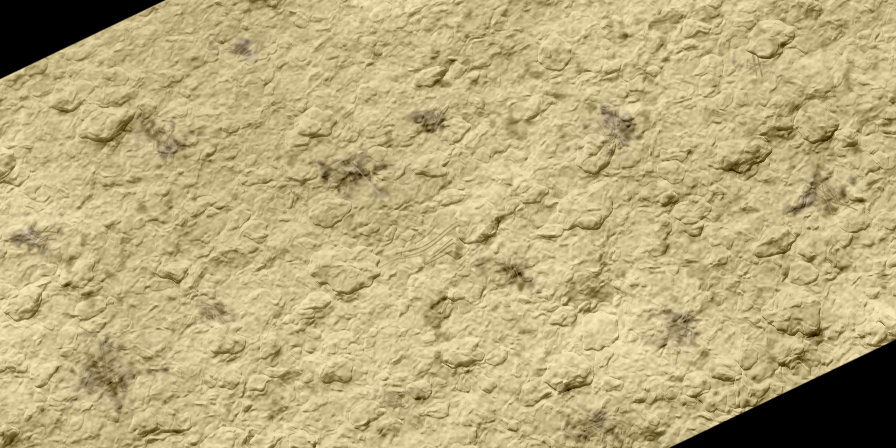
Give the GLSL for this texture, as a WebGL 2 fragment shader.

```glsl
#version 300 es
precision highp float;

uniform vec2 u_resolution;
out vec4 fragColor;

vec2 hash2(vec2 p) {
    vec3 a = fract(p.xyx * vec3(0.1031, 0.1030, 0.0973));
    a += dot(a, a.yzx + 33.33);
    return fract((a.xx + a.yz) * a.zy);
}

float noise(vec2 p) {
    vec2 i = floor(p), f = fract(p);
    f = f * f * (3.0 - 2.0 * f);
    float low = mix(hash2(i).x, hash2(i + vec2(1, 0)).x, f.x);
    float high = mix(hash2(i + vec2(0, 1)).x, hash2(i + vec2(1, 1)).x, f.x);
    return mix(low, high, f.y);
}

// Rounded lumps scattered on a jittered grid
float clods(vec2 p, float scale, float share) {
    vec2 q = p * scale, cell = floor(q);
    float h = 0.0;
    for (int y = -1; y <= 1; y++) {
        for (int x = -1; x <= 1; x++) {
            vec2 id = cell + vec2(x, y);
            vec2 size = hash2(id + 71.0 + scale);
            if (size.x > share) continue;
            float radius = mix(0.22, 0.5, size.y * size.y);
            vec2 d = (q - id - hash2(id + scale)) * vec2(0.88, 1.0);
            h = max(h, radius * sqrt(max(0.0, 1.0 - dot(d, d) / (radius * radius))));
        }
    }
    return 0.6 * h / scale;
}

float soilHeight(vec2 p) {
    vec2 bent = p + 0.026 * vec2(noise(p * 22.0), noise(p * 22.0 + 40.0));
    bent += 0.013 * vec2(noise(p * 60.0 + 9.0), noise(p * 60.0 + 80.0));
    float h = clods(bent, 8.0, 0.2) + clods(bent, 17.0, 0.25);
    h += clods(bent, 34.0, 0.4) + clods(bent, 66.0, 0.5);
    float freq = 6.0;
    for (int i = 0; i < 5; i++) {
        h += (0.36 + 0.06 * float(i)) / freq * noise(bent * freq + float(i) * 17.0);
        freq *= 2.05;
    }
    return h + 0.0035 * noise(p * 135.0);
}

float segment(vec2 p, vec2 a, vec2 b) {
    vec2 d = b - a;
    return length(p - a - d * clamp(dot(p - a, d) / dot(d, d), 0.0, 1.0));
}

// Coverage of fine bent fibres strewn around a centre
float fibres(vec2 p, vec2 centre, float seed, float heading, float spread, float reach) {
    float px = 1.0 / u_resolution.y, cover = 0.0;
    p += 0.006 * sin(p.yx * 45.0 + seed);
    for (int i = 0; i < 8; i++) {
        vec2 r = hash2(vec2(float(i) * 3.7, seed + 5.0));
        vec2 s = hash2(vec2(seed + 31.0, float(i) * 5.3));
        float angle = heading + (r.x - 0.5) * spread;
        vec2 along = vec2(cos(angle), sin(angle)) * reach * (0.25 + 0.75 * r.y);
        vec2 mid = centre + (s - 0.5) * reach * vec2(1.3, 0.8);
        float line = 1.0 - smoothstep(0.0, 0.0012 + px, segment(p, mid - along, mid + along));
        cover = max(cover, line * (0.4 + 0.6 * s.x));
    }
    return cover;
}

void main() {
    vec2 p = gl_FragCoord.xy / u_resolution.y;
    float px = 1.0 / u_resolution.y;

    // Ground recedes toward the upper left
    vec2 away = vec2(-0.43, 0.9);
    float depth = dot(p, away);
    float far = clamp((depth + 0.64) / 1.38, 0.0, 1.0);
    vec2 ground = p + away * 0.3 * far * far;

    // Slope lighting with short cast shadows
    vec2 light = vec2(-0.4, 0.916);
    float reach = mix(0.004, 0.006, far);
    float h = soilHeight(ground);
    float slope = (h - soilHeight(ground + light * reach)) / reach;
    float shade = 0.0;
    for (int i = 1; i <= 3; i++) {
        float s = 0.011 * float(i);
        shade = max(shade, soilHeight(ground + light * s) - h - 0.5 * s);
    }
    float lit = 1.8 * clamp(slope, -1.6, 1.6) - 70.0 * shade;
    lit = lit * mix(1.05, 0.75, far) + 0.3;
    float tone = 0.94 - 0.12 * log(1.0 + exp(0.9 - lit));
    tone += 0.09 * (noise(p * 3.5 + 6.0) - 0.5) + 0.1 * (noise(p * 140.0 + 50.0) - 0.5);

    // Small crevices gathered in patches
    float patchy = noise(p * 5.0 + 21.0);
    tone -= 0.26 * patchy * smoothstep(0.66, 0.92, noise(ground * 32.0) * 0.7 + 0.35 * noise(ground * 75.0));

    // Ragged dark hollows holding roots and straw
    float hollow = 0.0, roots = 0.0, straw = 0.0;
    for (int i = 0; i < 15; i++) {
        float k = float(i);
        vec2 r = hash2(vec2(k * 7.1, 12.0));
        vec2 centre = vec2((k + r.x) / 7.5, fract(k * 0.618 + 0.4 + 0.15 * r.y));
        float radius = mix(0.03, 0.065, r.y);
        vec2 d = p - centre;
        if (length(d) > 0.18) continue;
        float ragged = 1.5 * (noise(p * 30.0 + k) - 0.5) + 1.1 * (noise(p * 75.0 + k) - 0.5);
        float rim = length(d * vec2(0.8, 1.2)) / radius + ragged;
        hollow = max(hollow, 1.0 - smoothstep(0.1, 1.1, rim));
        roots = max(roots, fibres(p, centre, k, 6.28 * r.x, 1.6, radius * 0.7));
        straw = max(straw, 0.6 * fibres(p, centre, k + 60.0, 6.28 * r.y, 1.2, radius * 0.8));
    }
    tone -= hollow * (0.02 + 0.38 * noise(p * 85.0 + 3.0));
    vec2 bundle = vec2(0.93, 0.45);
    roots = max(roots, fibres(p, bundle - vec2(0.0, 0.006), 47.0, 0.45, 0.45, 0.085));
    straw = max(straw, fibres(p, bundle, 47.0, 0.45, 0.45, 0.085));
    tone = mix(tone, 0.42, 0.55 * roots);
    tone = mix(tone, 0.84, 0.7 * straw);

    vec3 colour = vec3(tone, tone - 0.066, tone - 0.254);
    colour.b += 0.09 * hollow * noise(p * 20.0);
    colour = clamp(colour, 0.03, 0.97);

    // Black corners beyond the slanted strip
    float strip = smoothstep(-px, px, 0.741 - depth) * smoothstep(-px, px, depth + 0.642);
    fragColor = vec4(colour * strip, 1.0);
}
```
